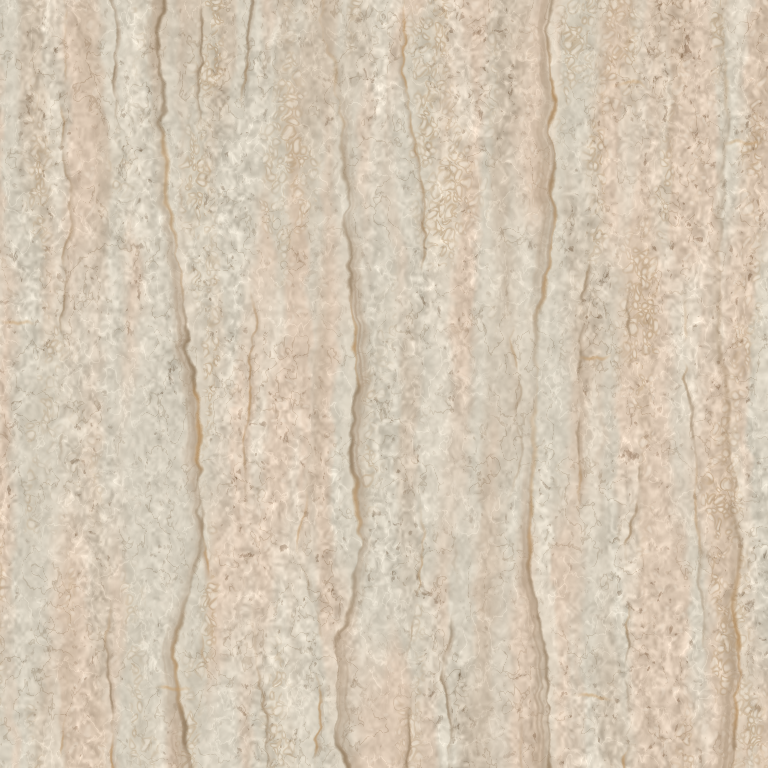
This texture is drawn by a Shadertoy shader. Its source:

```glsl
// Vein-cut travertine: narrow upright bands of beige, pink and grey-green stone,
// covered with crumbly grain and pale specks, and split by wandering brown and
// ochre veins that break up, fray at the edge and fade out on one side.

float hash(vec2 p) {
    vec3 q = fract(vec3(p.xyx) * 0.1031);
    q += dot(q, q.yzx + 33.33);
    return fract((q.x + q.y) * q.z);
}

float noise(vec2 p) {
    vec2 i = floor(p), f = fract(p);
    f = f * f * (3.0 - 2.0 * f);
    return mix(mix(hash(i), hash(i + vec2(1, 0)), f.x),
               mix(hash(i + vec2(0, 1)), hash(i + vec2(1, 1)), f.x), f.y);
}

float fbm(vec2 p) {
    float sum = 0.0, amp = 0.5;
    for (int i = 0; i < 4; i++) {
        sum += amp * noise(p);
        p = mat2(0.8, 0.6, -0.6, 0.8) * p * 2.03 + 17.7;
        amp *= 0.5;
    }
    return sum / 0.9375;
}

// Noise stretched upright, for bands
float bands(vec2 p) {
    return 0.6 * noise(p) + 0.4 * noise(p * vec2(2.3, 2.0) + 19.0);
}

// Thin line where a noise field crosses its middle value
float crackle(vec2 p, float width) {
    return 1.0 - smoothstep(0.0, width, abs(fbm(p) - 0.5));
}

// Small rounded specks on a jittered grid: x is the body, y the dark rim
vec2 specks(vec2 p, float density) {
    vec2 cell = floor(p), result = vec2(0.0);
    for (int j = -1; j <= 1; j++)
    for (int i = -1; i <= 1; i++) {
        vec2 c = cell + vec2(i, j);
        vec2 centre = c + 0.15 + 0.7 * vec2(hash(c + 3.1), hash(c + 8.7));
        float radius = 0.15 + 0.4 * hash(c + 21.3);
        float present = step(hash(c + 40.9), density);
        float d = length(p - centre) - radius;
        result.x = max(result.x, present * (1.0 - smoothstep(-0.3, 0.15, d)));
        result.y = max(result.y, present * (1.0 - smoothstep(0.0, 0.3, abs(d - 0.2))));
    }
    return result;
}

// Sideways drift of one vein: slow bends, kinks and a ragged edge
float veinPath(float y, float seed) {
    return 0.05 * (noise(vec2(y * 2.6, seed)) - 0.5)
         + 0.03 * (noise(vec2(y * 7.0, seed + 5.0)) - 0.5)
         + 0.012 * (noise(vec2(y * 24.0, seed + 9.0)) - 0.5)
         + 0.006 * (noise(vec2(y * 75.0, seed + 13.0)) - 0.5);
}

void mainImage(out vec4 fragColor, in vec2 fragCoord) {
    vec2 uv = fragCoord / iResolution.y;

    // Upright bands with ragged borders
    vec2 p = uv;
    p.x += 0.025 * (fbm(vec2(uv.x * 5.0, uv.y * 5.0)) - 0.5)
         + 0.018 * (fbm(uv * vec2(45.0, 30.0)) - 0.5);
    float hue = bands(vec2(p.x * 20.0, p.y * 2.4) + 4.0);
    float shade = bands(vec2(p.x * 24.0, p.y * 2.0) + 63.0);
    float light = bands(vec2(p.x * 28.0, p.y * 3.5) + 210.0);
    vec3 col = mix(vec3(0.862, 0.785, 0.705), vec3(0.835, 0.805, 0.742),
                   smoothstep(0.36, 0.62, hue));
    col = mix(col, vec3(0.785, 0.71, 0.625), 0.6 * smoothstep(0.5, 0.8, shade));
    col = mix(col, vec3(0.89, 0.855, 0.79), 0.65 * smoothstep(0.58, 0.8, light));

    // Crumbly grain, stronger in some bands
    float rough = smoothstep(0.35, 0.65, bands(vec2(p.x * 17.0, p.y * 3.0) + 90.0));
    vec2 g = uv + 0.006 * vec2(noise(uv * 70.0), noise(uv * 70.0 + 33.0));
    col += (0.11 + 0.08 * rough) * (fbm(g * vec2(95.0, 70.0)) - 0.5);
    col += (0.07 + 0.06 * rough) * (noise(g * vec2(210.0, 180.0)) - 0.5);
    float patchy = smoothstep(0.35, 0.65, noise(uv * 24.0 + 7.0));
    col += 0.05 * patchy * crackle(g * vec2(60.0, 42.0) + 11.0, 0.05);
    col -= vec3(0.07, 0.08, 0.09) * (1.0 - patchy) * crackle(g * vec2(48.0, 36.0) + 57.0, 0.03);
    float pits = smoothstep(0.68, 0.85, fbm(g * vec2(130.0, 100.0) + 70.0));
    col -= vec3(0.15, 0.17, 0.18) * pits * (0.4 + 0.6 * rough);

    // Specks gathered in narrow upright trails, with ochre between them
    float trail = smoothstep(0.55, 0.8, bands(vec2(p.x * 19.0, p.y * 2.6) + 140.0));
    trail *= 0.4 + 0.6 * smoothstep(0.3, 0.6, fbm(uv * vec2(40.0, 22.0) + 5.0));
    vec2 stones = specks(g * vec2(135.0, 115.0) + 1.2 * noise(uv * 90.0), 0.1 + 0.5 * trail);
    col = mix(col, vec3(0.73, 0.62, 0.48), trail * (0.12 + 0.45 * stones.y));
    col = mix(col, vec3(0.93, 0.885, 0.82), stones.x * (0.35 + 0.35 * trail));

    // Veins: a frayed dark edge, a fading brown side and a pale lip
    for (int i = 0; i < 16; i++) {
        float seed = float(i) * 7.31 + 2.0;
        float major = step(2.5, mod(float(i), 4.0));
        float x = (float(i) + 0.2 + 0.6 * hash(vec2(seed, 4.0))) / 16.0;
        float d = uv.x - x - veinPath(uv.y, seed);
        d += 0.005 * (fbm(uv * vec2(110.0, 90.0) + seed) - 0.5);
        d *= hash(vec2(seed, 6.0)) < 0.35 ? -1.0 : 1.0;
        float flow = noise(vec2(uv.y * 4.0, seed + 20.0));
        float broken = smoothstep(0.25, 0.65, fbm(vec2(uv.y * 22.0, seed + 25.0)));
        float strength = mix(smoothstep(0.4, 0.7, flow) * broken * 0.75,
                             0.3 + 0.7 * smoothstep(0.15, 0.6, flow), major);
        float width = mix(0.007, 0.01 + 0.022 * flow, major);
        float edge = 0.002 + 0.004 * broken * (0.3 + 0.7 * major);
        float line = (1.0 - smoothstep(0.0, edge, abs(d))) * (0.35 + 0.65 * broken);
        float side = smoothstep(-0.002, 0.002, d) * (1.0 - smoothstep(0.3 * width, width, d));
        float lip = smoothstep(-0.018, -0.005, d) * (1.0 - smoothstep(-0.005, -0.001, d));
        float streak = noise(vec2(d * 350.0, uv.y * 7.0 + seed));
        vec3 brown = mix(vec3(0.56, 0.47, 0.36), vec3(0.71, 0.55, 0.36),
                         smoothstep(0.35, 0.7, noise(vec2(uv.y * 9.0, seed + 30.0))));
        col = mix(col, vec3(0.90, 0.86, 0.79), 0.4 * lip * strength);
        col = mix(col, vec3(0.69, 0.605, 0.51), side * strength * (0.3 + 0.55 * streak));
        col = mix(col, brown, 0.8 * line * strength);
    }

    // A few short, faint ochre cracks lying across the bands
    for (int i = 0; i < 6; i++) {
        vec2 q = uv - vec2(hash(vec2(i, 51.0)), hash(vec2(i, 77.0)));
        q.y += 0.02 * (fbm(vec2(uv.x * 40.0, i)) - 0.5);
        float crack = (1.0 - smoothstep(0.0, 0.004, abs(q.y)))
                    * (1.0 - smoothstep(0.008, 0.03, abs(q.x)));
        col = mix(col, vec3(0.76, 0.59, 0.38), 0.6 * crack * noise(uv * 60.0 + 3.0));
    }

    fragColor = vec4(clamp(col, 0.0, 1.0), 1.0);
}
```
